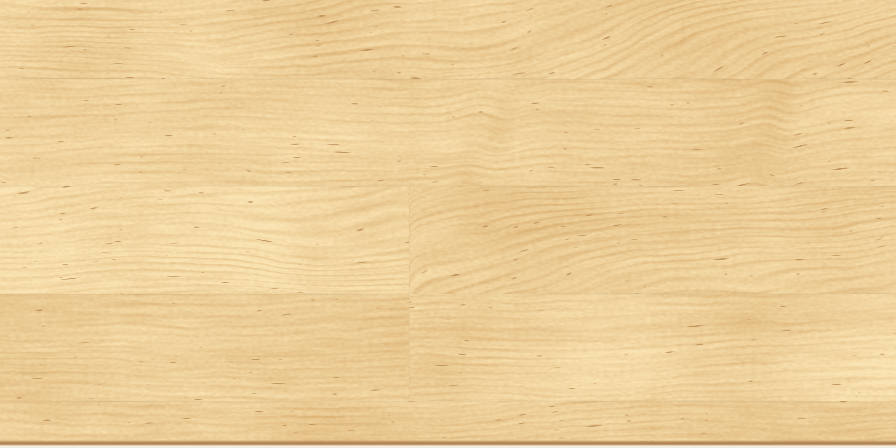
Reproduce this texture procedurally as a WebGL 1 fragment shader.

```glsl
precision highp float;

uniform vec2 u_resolution;

vec2 hash2(vec2 p) {
  vec3 q = fract(p.xyx * vec3(0.1031, 0.1030, 0.0973));
  q += dot(q, q.yzx + 33.33);
  return fract((q.xx + q.yz) * q.zy);
}

float cornerSlope(vec2 cell, vec2 offset) {
  return dot(hash2(cell) * 2.0 - 1.0, offset);
}

float gradientNoise(vec2 p) {
  vec2 i = floor(p), f = fract(p);
  vec2 w = f * f * f * (f * (f * 6.0 - 15.0) + 10.0);
  vec2 e = vec2(1.0, 0.0);
  return mix(
    mix(cornerSlope(i, f), cornerSlope(i + e, f - e), w.x),
    mix(cornerSlope(i + e.yx, f - e.yx), cornerSlope(i + 1.0, f - 1.0), w.x), w.y);
}

// Short dark pores along the grain: a long sparse layer and a fine one
float flecks(vec2 grain) {
  float cover = 0.0;
  for (int layer = 0; layer < 2; layer++) {
    float fine = float(layer);
    vec2 g = grain * mix(vec2(9.0, 45.0), vec2(17.0, 62.0), fine) + fine * vec2(37.4, 71.6);
    vec2 cell = floor(g);
    vec2 rnd = hash2(cell + 200.0);
    vec2 size = vec2(0.07 + 0.17 * rnd.y * rnd.y, 0.1 + 0.03 * fine);
    vec2 d = fract(g) - 0.3 - 0.4 * hash2(cell + 431.0);
    float mark = 1.0 - smoothstep(0.3, 1.0, length(d / size));
    cover = max(cover, mark * step(rnd.x, 0.1) * (0.3 + 0.65 * rnd.y));
  }
  return cover;
}

void main() {
  vec2 p = gl_FragCoord.xy / u_resolution.y;
  float px = 1.0 / u_resolution.y;

  // Plank rows; the two middle ones share a butt joint
  float rowPos = (p.y - 0.104) / 0.24;
  float row = floor(rowPos);
  float joint = (row == 0.0 || row == 1.0) ? 0.914 : 9.0;
  float side = step(joint, p.x);
  float plank = row * 2.0 + side;
  vec2 seed = vec2(17.3, 29.7) * (plank + 4.0);

  // Grain height: flowing figure on the first and top rows, calm elsewhere
  float flow = (row == 1.0 || row == 3.0) ? 1.0 : 0.15;
  float along = p.x - joint * side;
  float bend = side > 0.5 ? 0.16 * sqrt(max(along, 0.0)) : 0.07 * along * along;
  float height = p.y - flow * bend;
  height += (0.03 + 0.1 * flow) * gradientNoise(p * vec2(1.5, 3.0) + seed);
  height += (0.008 + 0.01 * flow) * gradientNoise(p * vec2(5.0, 9.0) + seed);
  height += 0.004 * gradientNoise(p * vec2(17.0, 24.0) + seed);

  // Curled figure crossing the long plank
  float curl = 0.0;
  for (int i = 0; i < 2; i++) {
    float u = (p.x - 1.09 - 0.64 * float(i) - 0.2 * (p.y - 0.7)) / 0.055;
    float bump = exp(-u * u) * (row == 2.0 ? 1.0 : 0.0);
    height += 0.018 * u * bump;
    curl += bump * (0.5 + 1.5 * gradientNoise(p * vec2(12.0, 7.0)));
  }
  vec2 grain = vec2(p.x, height) + seed;

  // Growth rings: thin late-wood lines that fade in and out
  float phase = fract(height * 52.0 + 1.8 * gradientNoise(vec2(p.x * 0.8, height * 9.0) + seed));
  float ring = smoothstep(0.42, 0.82, phase) * (1.0 - smoothstep(0.82, 1.0, phase));
  float ringDepth = 0.34 + 0.2 * flow + 0.9 * gradientNoise(p * vec2(3.5, 13.0) + seed);

  // Fibres, mottling and broad sheen
  float fibre = gradientNoise(grain * vec2(9.0, 125.0));
  float mottle = gradientNoise(p * vec2(85.0, 170.0) + seed);
  float streak = gradientNoise(grain * vec2(1.3, 19.0));
  float sheen = gradientNoise(p * vec2(3.0, 1.6) + seed);
  float cloud = gradientNoise(p * vec2(1.8, 6.0) + seed.yx);
  float ripple = gradientNoise(p * vec2(24.0, 5.0) + seed);

  float tone = 0.47 + 0.1 * (hash2(seed).x - 0.5);
  tone += plank == 2.0 ? 0.42 : 0.0;
  tone -= plank == 3.0 ? 0.28 : 0.0;
  tone -= (plank == 0.0 || plank == -2.0) ? 0.2 : 0.0;
  tone += plank == 1.0 ? 0.1 : 0.0;
  tone += 0.8 * sheen + 0.6 * cloud + 0.15 * ripple;
  tone += 0.5 * streak + 0.75 * fibre + 0.6 * mottle;
  tone -= max(ringDepth, 0.04) * (ring - 0.25) + 0.5 * curl;

  vec3 wood = mix(vec3(0.91, 0.78, 0.56), vec3(0.96, 0.86, 0.66), clamp(tone, -0.9, 1.4));
  wood = mix(wood, vec3(0.68, 0.48, 0.26), 0.72 * flecks(grain));

  // Barely visible joints, broken up along the planks
  float rowGap = abs(fract(rowPos + 0.5) - 0.5) * 0.24;
  float rowLine = 1.0 - smoothstep(0.0, 0.0015 + px, rowGap);
  float buttLine = 1.0 - smoothstep(0.0, 0.001 + px, abs(p.x - joint));
  float broken = clamp(0.5 + 1.8 * gradientNoise(vec2(p.x * 5.0, row * 3.7)), 0.1, 1.0);
  wood *= 1.0 - max(0.06 * broken * rowLine, 0.02 * buttLine);

  // Rounded lower edge with a pale strip beneath
  wood = mix(vec3(0.70, 0.52, 0.32), wood, smoothstep(0.013 - px, 0.017 + px, p.y));
  wood = mix(vec3(0.95, 0.92, 0.87), wood, smoothstep(0.006 - px, 0.007 + px, p.y));
  gl_FragColor = vec4(wood, 1.0);
}
```
